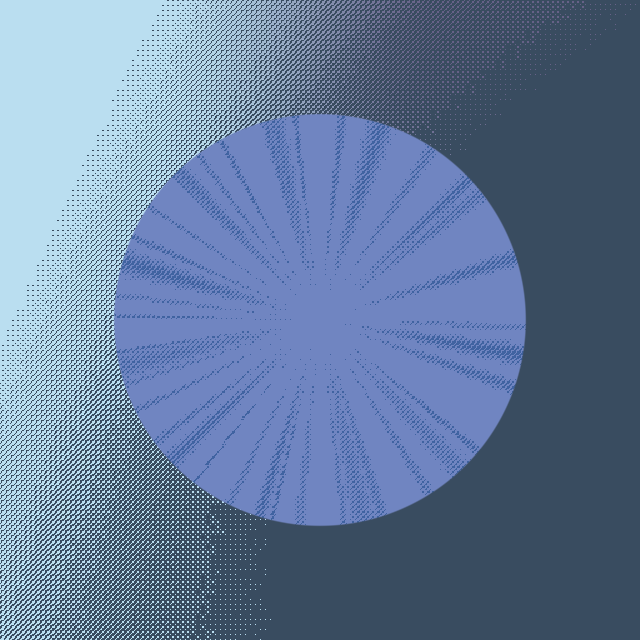
Reproduce this background procedurally as a WebGL 2 fragment shader.

```glsl
#version 300 es
precision highp float;

uniform vec2 u_resolution;
out vec4 fragColor;

const float TAU = 6.2831853;
const float GRID = 512.0;
const vec3 SKY = vec3(0.73, 0.87, 0.94);
const vec3 PLUM = vec3(0.40, 0.38, 0.53);
const vec3 SLATE = vec3(0.225, 0.298, 0.378);
const vec3 PERIWINKLE = vec3(0.44, 0.52, 0.755);
const vec3 RAY_BLUE = vec3(0.25, 0.39, 0.63);

float hash(vec2 p) {
  vec3 q = fract(vec3(p.xyx) * 0.1031);
  q += dot(q, q.yzx + 33.33);
  return fract((q.x + q.y) * q.z);
}

// Ordered threshold that fills rising diagonals one after another
float diagonalThreshold(vec2 cell) {
  float diagonal = mod(cell.x - cell.y, 4.0);
  float along = mod(cell.y, 4.0);
  float rank = mod(along, 2.0) * 2.0 + floor(along / 2.0);
  return (diagonal * 4.0 + rank + 0.5) / 16.0;
}

// Light amount between a slanted bright edge and a curved dark edge
float backgroundLevel(vec2 p) {
  float brightEdge = 0.45 * p.y - 0.216;
  float darkEdge = 0.47 + 0.635 * pow(p.y, 2.68);
  float t = (darkEdge - p.x) / (darkEdge - brightEdge);
  return pow(clamp(t, 0.0, 1.0), 1.6);
}

// One ray per unit of phase, with varied place, width and strength
float rayFan(float phase, float count, float jitter, vec2 widths, float seed) {
  float id = mod(floor(phase + 0.5), count);
  float place = (hash(vec2(id, seed)) - 0.5) * jitter;
  float width = mix(widths.x, widths.y, hash(vec2(id, seed + 7.0)));
  float strength = mix(0.35, 0.8, hash(vec2(id, seed + 19.0)));
  float offset = fract(phase + 0.5) - 0.5 - place;
  return strength * exp(-pow(offset / width, 2.0));
}

// Broad rays evenly spread, fine rays crowded on the left
float rayLevel(vec2 d) {
  float angle = atan(d.y, d.x);
  float bend = 8.0 * pow(max(cos(angle), 0.0), 8.0);
  float broadPhase = (degrees(angle) - 13.0 - bend) / 30.0;
  float finePhase = (angle - 0.4 * sin(angle)) / TAU * 30.0;
  float broad = rayFan(broadPhase, 12.0, 0.05, vec2(0.045, 0.11), 3.0);
  float fine = rayFan(finePhase, 30.0, 0.5, vec2(0.05, 0.12), 41.0);
  return max(broad, fine * 0.75) * smoothstep(0.01, 0.24, length(d));
}

void main() {
  vec2 uv = gl_FragCoord.xy / u_resolution;
  vec2 cell = floor(uv * GRID);
  vec2 p = (cell + 0.5) / GRID;
  float threshold = diagonalThreshold(cell);
  float grain = (hash(cell) - 0.5) * 0.04;

  // Dithered backdrop
  float level = backgroundLevel(p);
  float lit = step(threshold, level + grain * step(0.005, level) * step(level, 0.97));
  float plumAmount = smoothstep(0.25, 0.7, p.x) * smoothstep(0.4, 0.9, p.y);
  vec3 color = mix(SLATE, mix(SKY, PLUM, plumAmount), lit);

  // Disc with dithered rays
  float rays = rayLevel(p - 0.5);
  float shade = step(threshold, rays + grain * step(0.04, rays));
  vec3 disc = mix(PERIWINKLE, RAY_BLUE, shade);
  float pixel = 1.0 / min(u_resolution.x, u_resolution.y);
  float edge = length(uv - 0.5) - 0.3216;
  color = mix(color, disc, smoothstep(pixel, -pixel, edge));

  fragColor = vec4(color, 1.0);
}
```
